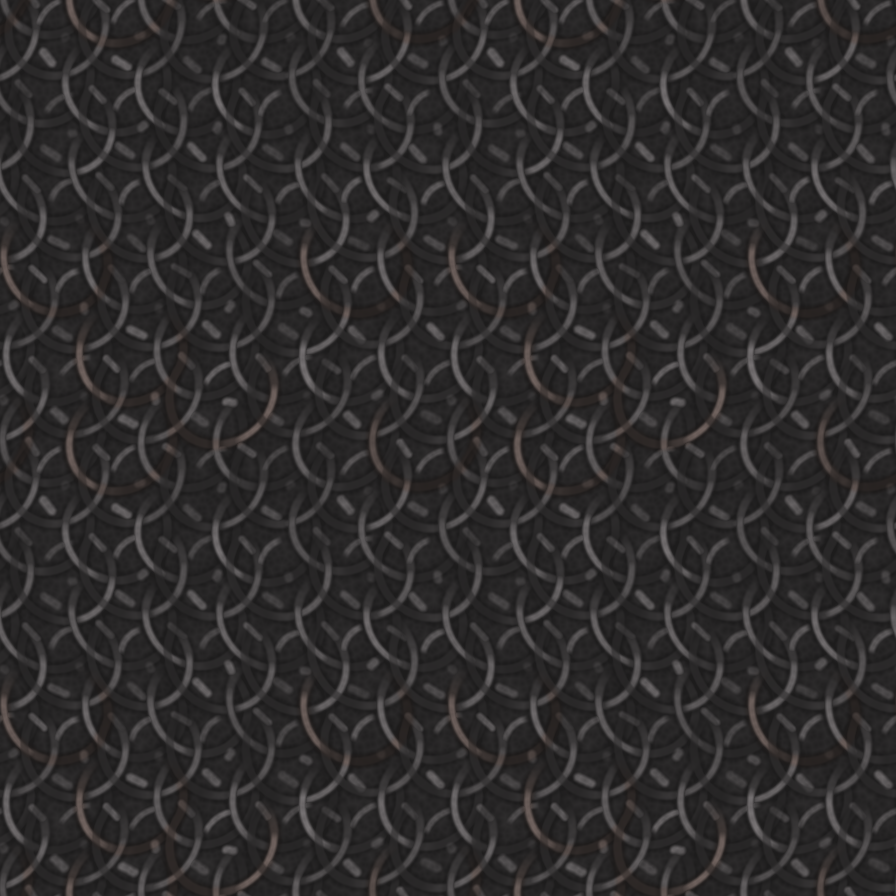
Give the GLSL for this texture, as a WebGL 1 fragment shader.

```glsl
precision highp float;
uniform vec2 u_resolution;

vec2 hash2(vec2 cell) {
  return fract(sin(vec2(dot(cell, vec2(127.1, 311.7)), dot(cell, vec2(269.5, 183.3)))) * 4375.85);
}

// Wrapping cellular noise: distance to the nearest scattered point
float cellular(vec2 p, float period) {
  vec2 cell = floor(p);
  float nearest = 1.0;
  for (int j = -1; j <= 1; j++)
    for (int i = -1; i <= 1; i++) {
      vec2 c = cell + vec2(i, j);
      nearest = min(nearest, length(c + hash2(mod(c, period)) - p));
    }
  return nearest;
}

// Soft circular stroke, tapering away from its middle angle
float arc(vec2 q, float radius, float middle, float halfSpan, float width) {
  float a = radians(middle);
  float along = dot(q, vec2(cos(a), sin(a))) / max(length(q), 0.001);
  float span = radians(halfSpan);
  return smoothstep(width, width * 0.2, abs(length(q) - radius))
       * smoothstep(cos(span), cos(span * 0.55), along);
}

// Soft straight glint
float dash(vec2 q, float angle, float halfLength, float width) {
  float a = radians(angle);
  vec2 dir = vec2(cos(a), sin(a));
  q -= dir * clamp(dot(q, dir), -halfLength, halfLength);
  return smoothstep(width, width * 0.25, length(q));
}

void main() {
  vec2 uv = gl_FragCoord.xy / u_resolution;

  // 12 by 10 links, with a gentle sideways sway
  vec2 p = uv * vec2(12.0, 10.0);
  p.x -= 0.12 * cos(12.56637 * (uv.y - 0.648));
  vec2 cell = floor(p);

  float grain = cellular(uv * 128.0, 64.0);
  float mottle = cellular(uv * 32.0, 16.0);
  float shade = 0.128 + 0.035 * grain + 0.025 * mottle;
  float glint = 0.0;
  float rust = 0.0;

  for (int j = 1; j >= -1; j--)
    for (int i = -1; i <= 1; i++)
      for (int k = 0; k < 2; k++) {
        float side = float(k);
        vec2 c = cell + vec2(i, j);
        // Wear repeats every 6 by 5 links
        vec2 id = mod(c, vec2(6.0, 5.0));
        vec2 h = hash2(id + 17.0 * side);
        vec2 g = hash2(id + 41.0 + 23.0 * side);
        vec2 center = c + mix(vec2(0.65, 0.11), vec2(0.90, 0.667), side);
        vec2 q = (p - center) * vec2(1.0, 1.2) + (h - 0.5) * 0.13;
        float radius = 0.67 + 0.06 * (g.x - 0.5);
        float d = abs(length(q) - radius);

        // Dark wire and its contact shadow, sinking under at the top
        float front = smoothstep(0.6, 0.1, q.y);
        float wire = smoothstep(0.075, 0.035, d) * front;
        shade *= 1.0 - 0.2 * smoothstep(0.14, 0.06, d) * front;
        shade = mix(shade, 0.158 + 0.03 * g.y, wire * 0.8);
        glint *= 1.0 - 0.6 * wire;

        // Lit lower flank: left on one row, right on the next
        float middle = mix(205.0, -36.0, side) + 14.0 * (g.y - 0.5);
        float lit = arc(q, radius, middle, 43.0 + 8.0 * h.x, 0.068);
        lit *= mix(0.55, 1.0, h.y) * mix(1.0, 0.9, side);
        lit = max(lit, 0.24 * arc(q, radius, middle, 75.0, 0.085));

        // Small reflections seen between the wires
        float small;
        if (k == 0) {
          small = dash(q - vec2(0.06, 0.24), -38.0 + 30.0 * (g.x - 0.5), 0.10, 0.085) * (0.3 + 0.6 * g.y);
          small = max(small, dash(q + vec2(0.25, 0.18), -42.0 + 24.0 * (h.x - 0.5), 0.11, 0.07) * (0.35 + 0.45 * g.x));
        } else {
          small = arc(q - vec2(0.16, -0.03), 0.42, 132.0 + 20.0 * (h.x - 0.5), 36.0, 0.065) * (0.45 + 0.4 * g.y);
          small = max(small, dash(q - vec2(0.12, -0.13), 180.0 * h.y, 0.05 * g.x, 0.085) * (0.2 + 0.7 * g.x * g.x));
        }
        glint = max(glint, max(lit, small));
        rust = max(rust, step(0.9, g.x) * smoothstep(0.12, 0.03, d) * front);
      }

  // Steel grey with uneven polish and traces of rust
  float polish = 0.85 + 0.2 * grain - 0.1 * mottle;
  shade = max(shade, 0.112) + 0.31 * glint * polish;
  vec3 steel = shade * vec3(1.0, 0.965, 0.975);
  gl_FragColor = vec4(mix(steel, steel * vec3(1.05, 0.9, 0.82), rust * 0.6), 1.0);
}
```
